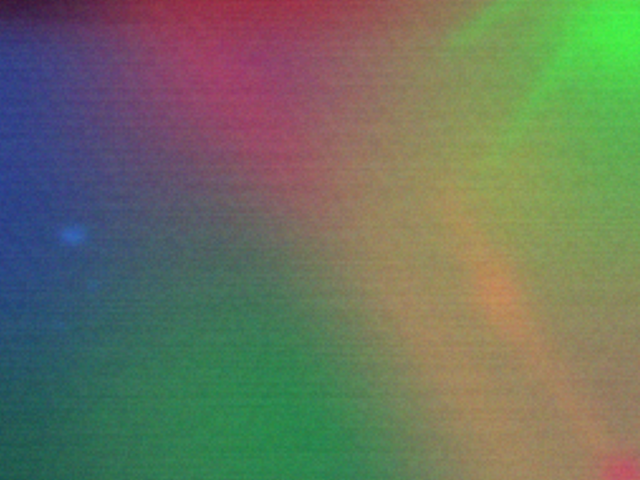
A Shadertoy shader for this background:

```glsl
// Soft coloured stage light washing over a wall: blue, green, magenta and tan
// fields blended with elliptical Gaussian glows, crossed by blurred light beams,
// then finished with a few faint specks, fine grain and horizontal banding.

const float ASPECT = 4.0 / 3.0;
const float GRAIN_CELLS = 190.0;
const float GRAIN_AMOUNT = 0.060;
const float MOTTLE_CELLS = 70.0;
const float MOTTLE_AMOUNT = 0.022;
const float BAND_COUNT = 150.0;
const float BAND_AMOUNT = 0.022;

const vec3 BLUE    = vec3(0.17, 0.26, 0.54);
const vec3 TEAL    = vec3(0.12, 0.31, 0.31);
const vec3 SLATE   = vec3(0.35, 0.36, 0.40);
const vec3 GREEN   = vec3(0.17, 0.53, 0.30);
const vec3 TAN     = vec3(0.61, 0.53, 0.37);
const vec3 MAGENTA = vec3(0.56, 0.25, 0.42);
const vec3 ROSE    = vec3(0.68, 0.25, 0.39);
const vec3 RED     = vec3(0.61, 0.18, 0.27);
const vec3 MAROON  = vec3(0.22, 0.07, 0.16);
const vec3 LEAF    = vec3(0.34, 0.69, 0.31);
const vec3 OLIVE   = vec3(0.63, 0.65, 0.33);
const vec3 LIME    = vec3(0.27, 0.95, 0.28);
const vec3 ORANGE  = vec3(0.83, 0.53, 0.36);
const vec3 MAUVE   = vec3(0.56, 0.44, 0.39);
const vec3 PINK    = vec3(0.78, 0.28, 0.40);
const vec3 SPARK   = vec3(0.20, 0.44, 0.80);

float hash(vec2 p) {
    return fract(sin(dot(p, vec2(12.9898, 78.233))) * 43758.5453);
}

float noise(vec2 p) {
    vec2 i = floor(p), f = fract(p);
    f = f * f * (3.0 - 2.0 * f);
    return mix(mix(hash(i), hash(i + vec2(1, 0)), f.x),
               mix(hash(i + vec2(0, 1)), hash(i + vec2(1, 1)), f.x), f.y);
}

vec3 colourNoise(vec2 p) {
    return vec3(noise(p), noise(p + 37.0), noise(p + 91.0)) - 0.5;
}

// Elliptical Gaussian spot
float glow(vec2 p, vec2 centre, vec2 radius) {
    vec2 d = (p - centre) / radius;
    return exp(-dot(d, d));
}

// Blurred shaft from a to b that fades smoothly at both ends
float beam(vec2 p, vec2 a, vec2 b, float width) {
    vec2 axis = normalize(b - a), d = p - 0.5 * (a + b);
    float along = dot(d, axis) / (0.55 * length(b - a));
    float across = dot(d, vec2(-axis.y, axis.x)) / width;
    return exp(-along * along * along * along - across * across);
}

// Cool left side, green floor and the slanted edge of the warm field
vec3 washes(vec2 p) {
    vec3 cool = mix(TEAL, BLUE, smoothstep(0.0, 0.5, p.y));
    vec3 col = mix(cool, SLATE, smoothstep(0.0, 0.55, p.x));
    col = mix(col, GREEN, glow(p, vec2(0.59, 0.10), vec2(0.46, 0.36)));
    float slant = dot(p - vec2(0.642, 0.60), vec2(0.887, 0.463));
    col = mix(col, TAN, smoothstep(-0.24, 0.13, slant));
    return mix(col, MAUVE, 0.6 * glow(p, vec2(1.30, 0.20), vec2(0.20, 0.22)));
}

// Magenta field with its diagonal beam and the dark red upper rim
vec3 addMagenta(vec3 col, vec2 p) {
    col = mix(col, MAGENTA, glow(p, vec2(0.49, 0.87), vec2(0.31, 0.25)));
    col = mix(col, ROSE, 0.45 * beam(p, vec2(0.36, 0.98), vec2(0.66, 0.58), 0.075));
    float rim = smoothstep(0.86, 1.02, p.y) * glow(p, vec2(0.50, 1.0), vec2(0.40, 1.0));
    col = mix(col, RED, 0.95 * rim);
    return mix(col, MAROON, 0.85 * glow(p, vec2(0.0, 1.02), vec2(0.24, 0.08)));
}

// Bright green lamp in the upper right and its rays
vec3 addGreenLamp(vec3 col, vec2 p) {
    col = mix(col, LEAF, glow(p, vec2(1.34, 0.80), vec2(0.35, 0.35)));
    col = mix(col, OLIVE, 0.5 * glow(p, vec2(1.04, 0.63), vec2(0.15, 0.16)));
    float rays = 0.32 * beam(p, vec2(1.23, 0.95), vec2(1.00, 0.62), 0.024)
               + 0.28 * beam(p, vec2(1.15, 1.06), vec2(0.94, 0.90), 0.026);
    col = mix(col, LIME, rays * smoothstep(0.50, 0.95, p.y));
    return mix(col, LIME, 0.95 * glow(p, vec2(1.31, 0.94), vec2(0.15, 0.12)));
}

// Orange shaft fading towards a pink corner
vec3 addOrangeShaft(vec3 col, vec2 p) {
    col = mix(col, ORANGE, 0.32 * beam(p, vec2(0.92, 0.61), vec2(1.10, 0.28), 0.050));
    col = mix(col, ORANGE, 0.45 * glow(p, vec2(1.035, 0.395), vec2(0.055, 0.07)));
    col = mix(col, ORANGE, 0.22 * beam(p, vec2(1.04, 0.38), vec2(1.30, 0.00), 0.040));
    col = mix(col, ORANGE, 0.16 * beam(p, vec2(0.78, 0.44), vec2(1.08, 0.04), 0.060));
    return mix(col, PINK, 0.75 * glow(p, vec2(1.30, 0.01), vec2(0.055, 0.045)));
}

// Small reflections on the blue side
vec3 addSpecks(vec3 col, vec2 p) {
    col = mix(col, SPARK, 0.70 * glow(p, vec2(0.152, 0.509), vec2(0.027, 0.020)));
    col = mix(col, SPARK, 0.22 * glow(p, vec2(0.194, 0.404), vec2(0.014, 0.011)));
    col = mix(col, SPARK, 0.18 * glow(p, vec2(0.124, 0.323), vec2(0.016, 0.012)));
    return mix(col, GREEN, 0.35 * glow(p, vec2(0.218, 0.130), vec2(0.022, 0.014)));
}

void mainImage(out vec4 fragColor, in vec2 fragCoord) {
    vec2 p = fragCoord / iResolution.xy * vec2(ASPECT, 1.0);

    vec3 col = washes(p);
    col = addMagenta(col, p);
    col = addGreenLamp(col, p);
    col = addOrangeShaft(col, p);
    col = addSpecks(col, p);

    // Coloured grain, soft mottling and horizontal banding
    col += GRAIN_AMOUNT * colourNoise(p * GRAIN_CELLS);
    col += MOTTLE_AMOUNT * colourNoise(p * MOTTLE_CELLS + 11.0);
    col += BAND_AMOUNT * (noise(vec2(p.x * 4.0, p.y * BAND_COUNT)) - 0.5);

    fragColor = vec4(clamp(col, 0.0, 1.0), 1.0);
}
```
